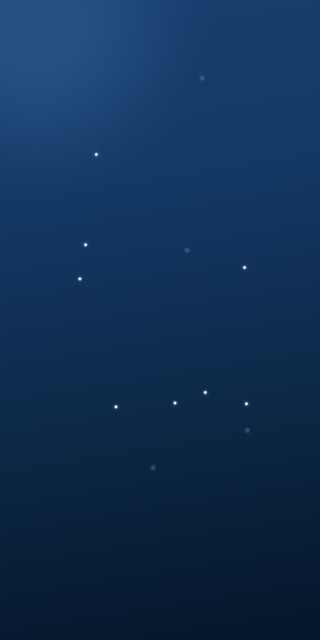
Give the GLSL for this background, as a Shadertoy shader.

```glsl
// A tall night sky: a slightly tilted blue gradient fading to navy, a soft
// round glow in the upper left corner, and a few sparse stars. The stars are
// scattered by a hash within two height bands, some sharp and some faint.

const vec3 SKY_TOP   = vec3(0.090, 0.240, 0.430);
const vec3 SKY_HIGH  = vec3(0.080, 0.225, 0.405);
const vec3 SKY_MID   = vec3(0.060, 0.180, 0.325);
const vec3 SKY_LOW   = vec3(0.042, 0.143, 0.248);
const vec3 SKY_FLOOR = vec3(0.015, 0.088, 0.170);
const vec3 GLOW      = vec3(0.150, 0.315, 0.505);
const vec3 STAR      = vec3(0.960, 0.970, 1.000);
const vec3 HALO      = vec3(0.420, 0.500, 0.780);
const vec3 FAINT     = vec3(0.560, 0.530, 0.680);

const int STAR_COUNT = 12;

vec2 hash2(float n) {
    vec3 p = fract(vec3(n) * vec3(0.1031, 0.1030, 0.0973));
    p += dot(p, p.yzx + 33.33);
    return fract((p.xx + p.yz) * p.zy);
}

// Vertical gradient: depth is 0 at the top and 1 at the bottom
vec3 skyColor(float depth) {
    vec3 color = mix(SKY_TOP, SKY_HIGH, clamp(depth / 0.26, 0.0, 1.0));
    color = mix(color, SKY_MID, clamp((depth - 0.26) / 0.24, 0.0, 1.0));
    color = mix(color, SKY_LOW, clamp((depth - 0.50) / 0.24, 0.0, 1.0));
    return mix(color, SKY_FLOOR, clamp((depth - 0.74) / 0.28, 0.0, 1.0));
}

// Radial falloff, flat near the centre
float glowAmount(vec2 p, vec2 center, float radius) {
    return 1.0 - smoothstep(0.12, 1.0, length(p - center) / radius);
}

float softDisc(float dist, float radius, float edge) {
    return 1.0 - smoothstep(radius - edge, radius + edge, dist);
}

// Even stars lie in the upper band, odd ones in the lower band
vec2 starPosition(int index) {
    vec2 h = hash2(float(index) * 7.31 + 4.7);
    vec2 band = index % 2 == 0 ? vec2(0.56, 0.88) : vec2(0.21, 0.39);
    return vec2(h.x, mix(band.x, band.y, h.y));
}

vec3 addStar(vec3 color, float dist, bool faint, float pixel) {
    if (faint) {
        return mix(color, FAINT, 0.38 * softDisc(dist, 0.007, 0.004 + 0.5 * pixel));
    }
    float halo = exp(-dist * dist / 0.00007);
    color = mix(color, HALO, 0.45 * halo);
    return mix(color, STAR, softDisc(dist, 0.0045, 0.0015 + 0.5 * pixel));
}

void mainImage(out vec4 fragColor, in vec2 fragCoord) {
    vec2 uv = fragCoord / iResolution.xy;
    float aspect = iResolution.y / iResolution.x;
    vec2 p = vec2(uv.x, uv.y * aspect);   // canvas width is one unit
    float pixel = 1.0 / iResolution.x;

    // Sky with gently tilted contours
    float depth = 1.0 - uv.y + 0.08 * (uv.x - 0.5);
    vec3 color = skyColor(depth);

    // Corner glow
    vec2 glowCenter = vec2(0.11, 0.965 * aspect);
    color = mix(color, GLOW, glowAmount(p, glowCenter, 0.58));

    // Scattered stars
    for (int i = 0; i < STAR_COUNT; i++) {
        vec2 star = starPosition(i) * vec2(1.0, aspect);
        color = addStar(color, distance(p, star), i % 5 > 2, pixel);
    }

    fragColor = vec4(color, 1.0);
}
```
